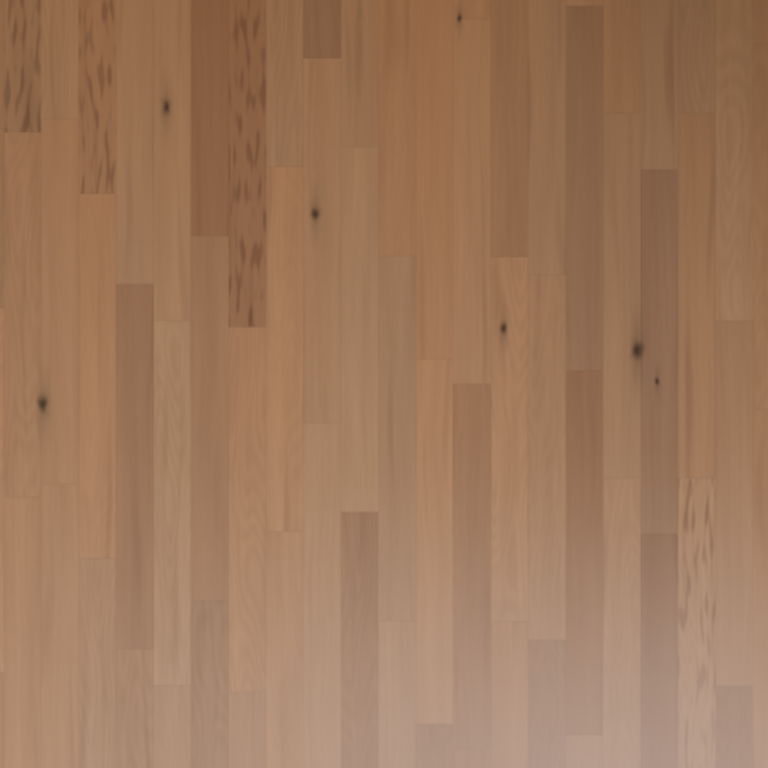
Give the GLSL for this texture, as a three.js fragment shader.

```glsl
varying vec2 vUv;

float hash(vec2 p) {
  vec3 q = fract(p.xyx * 0.1031);
  q += dot(q, q.yzx + 33.33);
  return fract((q.x + q.y) * q.z);
}

vec2 gradient(vec2 cell) {
  float angle = 6.2832 * hash(cell);
  return vec2(cos(angle), sin(angle));
}

// Gradient noise, centred on zero
float noise(vec2 p) {
  vec2 i = floor(p), f = fract(p);
  vec2 u = f * f * f * (f * (f * 6.0 - 15.0) + 10.0);
  vec2 e = vec2(0.0, 1.0);
  float low = mix(dot(gradient(i), f), dot(gradient(i + e.yx), f - e.yx), u.x);
  float high = mix(dot(gradient(i + e), f - e), dot(gradient(i + 1.0), f - 1.0), u.x);
  return mix(low, high, u.y);
}

// Relative brightness of the wood figure inside one plank
float woodGrain(vec2 p, float across, vec2 plank) {
  float seed = hash(plank + 17.0);
  vec2 q = p + seed * vec2(9.0, 31.0);
  q.x += 0.006 * noise(q * vec2(14.0, 7.0));

  float broad = noise(q * vec2(48.0, 2.6));
  float fibre = noise(q * vec2(190.0, 8.0));
  float speckle = noise(q * vec2(260.0, 60.0));
  float streak = smoothstep(0.15, 0.6, noise(q * vec2(75.0, 4.0) + 40.0));
  float grain = 0.045 * broad + 0.03 * fibre + 0.012 * speckle;
  grain -= 0.07 * streak * (0.3 + seed);

  // Cathedral arches on some planks
  float field = noise(vec2(across * 1.5, q.y * 5.0) + seed * 50.0);
  float arches = sin(38.0 * field + 5.0 * abs(across - 0.5));
  grain += 0.016 * arches * smoothstep(0.45, 0.9, hash(plank + 41.0));

  // Rare rustic plank with dark flecks
  float flecks = smoothstep(0.0, 0.4, noise(q * vec2(150.0, 24.0)));
  return grain - 0.16 * flecks * step(0.97, hash(plank + 63.0));
}

// Dark knots with faint tails along the grain
float knots(vec2 p) {
  float shade = 0.0;
  for (int i = 0; i < 7; i++) {
    float k = float(i);
    vec2 centre = vec2(hash(vec2(k, 7.3)), 0.45 + 0.54 * hash(vec2(k, 23.7)));
    vec2 d = (p - centre) * vec2(210.0, 130.0) / (0.5 + 0.8 * hash(vec2(k, 51.1)));
    d.x += 0.5 * noise(p * 90.0);
    vec2 tail = d * vec2(0.7, 0.22);
    shade += 0.42 * exp(-dot(d, d)) + 0.12 * exp(-dot(tail, tail));
  }
  return min(shade, 0.6);
}

vec3 floorColor(vec2 p) {
  // Plank layout: equal columns with staggered ends
  float x = p.x * 20.5 + 0.9;
  float column = floor(x), across = fract(x);
  float y = p.y / 0.475 + hash(vec2(column, 3.0));
  vec2 plank = vec2(column, floor(y));

  // Plank tone and hue
  float tone = 0.05 * (hash(plank + 5.0) - 0.4);
  tone -= 0.13 * smoothstep(0.68, 0.98, hash(plank + 29.0));
  float warmth = hash(plank + 83.0) - 0.5;
  vec3 wood = mix(vec3(0.69, 0.545, 0.435), vec3(0.575, 0.412, 0.285), p.y);
  wood *= 1.0 + tone * vec3(0.9, 1.1, 1.1) + warmth * vec3(0.015, -0.025, -0.06);
  wood *= 1.0 + woodGrain(p, across, plank) * vec3(0.9, 1.05, 1.1);
  wood *= 1.0 - knots(p);

  // Fine seams between planks
  float side = min(across, 1.0 - across) / 20.5;
  float end = min(fract(y), 1.0 - fract(y)) * 0.475;
  wood *= 1.0 - 0.035 * (1.0 - smoothstep(0.0, 0.002, min(side, end)));

  // Shaded upper right and pale glare along the bottom
  wood *= 1.0 - 0.13 * smoothstep(0.55, 1.0, p.x) * p.y * p.y;
  float spread = (p.x - 0.8) / 0.55;
  float glare = exp(-spread * spread) * smoothstep(0.45, -0.05, p.y);
  return mix(wood, vec3(0.74, 0.66, 0.625), 0.65 * glare);
}

void main() {
  // Average nearby samples for soft focus
  vec3 color = vec3(0.0);
  for (int i = 0; i < 3; i++) {
    for (int j = 0; j < 3; j++) {
      vec2 offset = vec2(float(i), float(j)) - 1.0;
      color += floorColor(vUv + offset * 0.0011);
    }
  }
  gl_FragColor = vec4(color / 9.0, 1.0);
}
```
